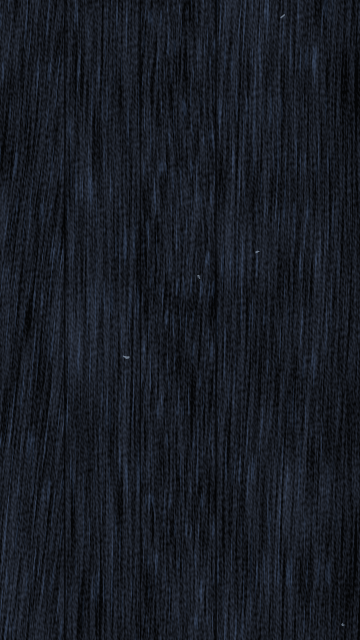
Write a Shadertoy shader that draws this texture.

```glsl
// Dark blue-black timber boards with very fine, nearly vertical grain.
// Stretched gradient noise makes thin fibres, pores and glints; each board has
// its own lean and waviness. Speckle, seams, stains and nicks go on top.

#define BOARD_WIDTH 0.21
#define FIRST_SEAM 0.18
#define FIBRE_FREQ vec2(167.0, 4.3)
#define PORE_FREQ vec2(109.0, 3.7)
#define GLINT_FREQ vec2(139.0, 7.0)
#define SPECKLE_FREQ vec2(203.0, 87.0)
#define BAND_FREQ vec2(41.0, 1.5)
#define STAIN_FREQ vec2(4.5, 2.6)
#define BASE_TONE 0.112
#define WOOD_TINT vec3(0.86, 1.0, 1.28)
#define GLINT_COLOR vec3(0.052, 0.074, 0.108)
#define NICK_COLOR vec3(0.50, 0.56, 0.63)

vec2 hash2(vec2 p) {
    vec3 q = fract(p.xyx * vec3(0.1031, 0.1030, 0.0973));
    q += dot(q, q.yzx + 33.33);
    return fract((q.xx + q.yz) * q.zy);
}

float cornerSlope(vec2 cell, vec2 offset) {
    float angle = 6.2832 * hash2(cell).x;
    return dot(vec2(cos(angle), sin(angle)), offset);
}

// Gradient noise, roughly -0.7 to 0.7
float gradientNoise(vec2 p) {
    vec2 i = floor(p), f = fract(p);
    vec2 u = f * f * f * (f * (f * 6.0 - 15.0) + 10.0);
    vec2 e = vec2(0.0, 1.0);
    float low = mix(cornerSlope(i, f), cornerSlope(i + e.yx, f - e.yx), u.x);
    float high = mix(cornerSlope(i + e, f - e), cornerSlope(i + 1.0, f - 1.0), u.x);
    return mix(low, high, u.y);
}

float segmentDistance(vec2 p, vec2 halfSpan) {
    float t = clamp(dot(p, halfSpan) / dot(halfSpan, halfSpan), -1.0, 1.0);
    return length(p - t * halfSpan);
}

// Small pale nicks scattered over the boards
float nicks(vec2 p, float height, float pixel) {
    float mask = 0.0;
    for (int i = 0; i < 5; i++) {
        vec2 seed = vec2(float(i) * 3.7 + 11.0, 5.3);
        vec2 center = hash2(seed) * vec2(1.0, height);
        vec2 shape = hash2(seed + 41.0);
        float angle = shape.x * 3.1416;
        vec2 halfSpan = mix(0.002, 0.008, shape.y) * vec2(cos(angle), sin(angle));
        float ragged = 0.004 * gradientNoise(p * 130.0);
        float d = segmentDistance(p - center + ragged, halfSpan);
        mask = max(mask, 1.0 - smoothstep(0.0004, 0.001 + pixel, d));
    }
    return mask;
}

void mainImage(out vec4 fragColor, in vec2 fragCoord) {
    vec2 p = fragCoord / iResolution.x;
    float pixel = 1.0 / iResolution.x;
    float height = iResolution.y / iResolution.x;

    // Board layout: three narrow boards and a wide one on the right
    float toSeam = (p.x - FIRST_SEAM) / BOARD_WIDTH;
    int board = int(clamp(floor(toSeam) + 1.0, 0.0, 3.0));
    float seamX = FIRST_SEAM + BOARD_WIDTH * clamp(floor(toSeam + 0.5), 0.0, 2.0);
    float seam = 1.0 - smoothstep(0.0004, 0.001 + pixel, abs(p.x - seamX));

    // Lean and wave of the grain in each board
    float lean = vec4(0.10, 0.008, 0.01, 0.03)[board];
    float wave = vec4(0.016, 0.006, 0.026, 0.013)[board];
    float shortness = vec4(1.1, 0.9, 1.7, 1.0)[board];
    vec2 shift = vec2(float(board) * 17.3);
    float bend = gradientNoise(p * vec2(3.0, 1.8) + shift);
    vec2 grain = vec2(p.x - lean * p.y + wave * bend, p.y * shortness);

    // Thin fibres, dark pores and sparse bright glints
    float fibre = smoothstep(-0.25, 0.25, gradientNoise(grain * FIBRE_FREQ + shift)) - 0.5;
    float pore = smoothstep(0.08, 0.34, gradientNoise(grain * PORE_FREQ + shift + 37.9));
    float glint = smoothstep(0.20, 0.42, gradientNoise(grain * GLINT_FREQ + shift + 71.3));

    // Speckle on a skewed lattice, then grain bands and stains
    vec2 skewed = p + vec2(0.19, -0.33) * p.yx;
    float speckle = gradientNoise(skewed * SPECKLE_FREQ + 51.7);
    float band = gradientNoise(grain * BAND_FREQ + shift + 23.1);
    float stain = gradientNoise(p * STAIN_FREQ + 8.4)
                + 0.5 * gradientNoise(p * STAIN_FREQ * 2.7 + 3.6);

    float tone = BASE_TONE + 0.062 * fibre - 0.050 * pore
        + 0.105 * speckle + 0.034 * band + 0.036 * stain;

    // Dark right edge with broad curved streaks
    float edge = smoothstep(0.88, 0.97, p.x + 0.03 * bend);
    tone -= edge * (0.024 + 0.06 * band);
    tone = max(tone, 0.018);

    // Colour, glints, seams and nicks
    vec3 color = tone * WOOD_TINT + GLINT_COLOR * glint * (1.0 - 0.7 * edge);
    color *= 1.0 - 0.7 * seam;
    color = mix(color, NICK_COLOR, 0.8 * nicks(p, height, pixel));

    fragColor = vec4(color, 1.0);
}
```
